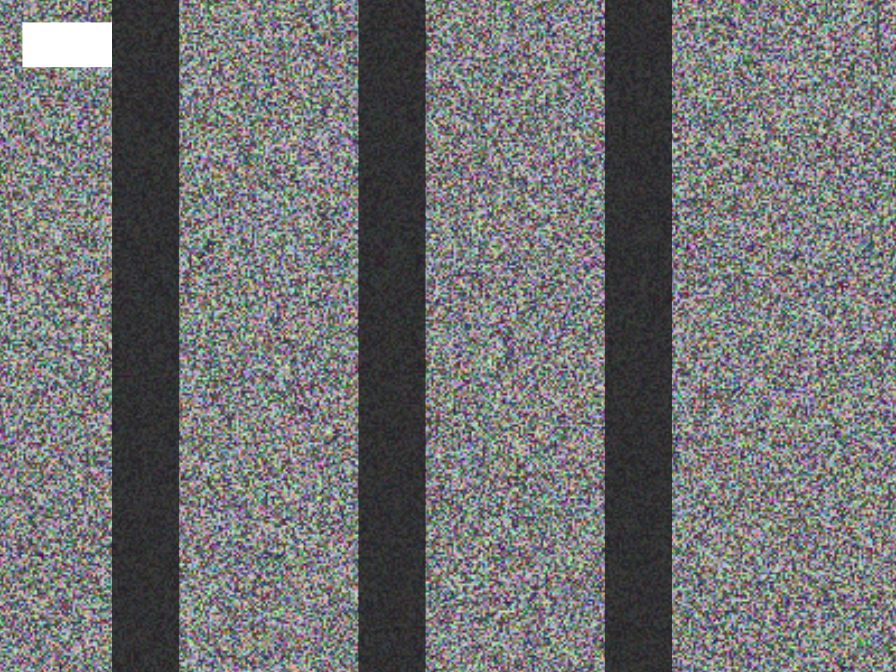
Give the GLSL for this pattern, as a WebGL 1 fragment shader.

```glsl
precision highp float;
// Three dark vertical bars and a small white block over soft coloured grain.

uniform vec2 u_resolution;

// Lengths are fractions of the canvas width.
#define BAR_COUNT 3.0
#define BAR_START 0.125
#define BAR_PERIOD 0.275
#define BAR_WIDTH 0.075
#define BAR_COLOR vec3(0.19, 0.19, 0.195)
#define BAR_GRAIN 0.18
#define FIELD_COLOR vec3(0.508, 0.512, 0.512)
#define LUMA_GRAIN 0.6
#define CHROMA_GRAIN 0.5
#define GRAIN_CELLS 400.0
#define BLOCK_CENTER vec2(0.075, 0.05)
#define BLOCK_HALF vec2(0.05, 0.025)

// Three independent random values per cell.
vec3 hash3(vec2 cell) {
    vec3 q = fract(cell.xyx * vec3(0.1031, 0.1030, 0.0973));
    q += dot(q, q.yxz + 33.33);
    return fract((q.xxy + q.yzz) * q.zyx);
}

// Grain of one cell: shared brightness plus a weaker colour shift, around zero.
vec3 cellGrain(vec2 cell) {
    float luma = hash3(cell + 617.0).x - 0.5;
    vec3 tint = hash3(cell);
    vec3 chroma = tint - dot(tint, vec3(1.0 / 3.0));
    return LUMA_GRAIN * luma + CHROMA_GRAIN * chroma;
}

// Grain blended linearly between neighbouring cells.
vec3 softGrain(vec2 p) {
    vec2 cell = floor(p);
    vec2 f = p - cell;
    vec3 low = mix(cellGrain(cell), cellGrain(cell + vec2(1.0, 0.0)), f.x);
    vec3 high = mix(cellGrain(cell + vec2(0.0, 1.0)), cellGrain(cell + 1.0), f.x);
    return mix(low, high, f.y);
}

// Signed distance to the nearest bar of the row.
float barDistance(float x) {
    float gap = BAR_PERIOD - BAR_WIDTH;
    float index = floor((x - BAR_START + 0.5 * gap) / BAR_PERIOD);
    index = clamp(index, 0.0, BAR_COUNT - 1.0);
    float center = BAR_START + index * BAR_PERIOD + 0.5 * BAR_WIDTH;
    return abs(x - center) - 0.5 * BAR_WIDTH;
}

float boxDistance(vec2 p, vec2 halfSize) {
    vec2 d = abs(p) - halfSize;
    return length(max(d, 0.0)) + min(max(d.x, d.y), 0.0);
}

// Coverage of a shape over one pixel.
float coverage(float dist, float pixel) {
    return clamp(0.5 - dist / pixel, 0.0, 1.0);
}

void main() {
    float pixel = 1.0 / u_resolution.x;
    vec2 p = gl_FragCoord.xy * pixel;
    vec2 fromTop = vec2(p.x, u_resolution.y * pixel - p.y);

    // Coloured grain, strong on the field and faint on the bars
    vec3 grain = softGrain(p * GRAIN_CELLS);
    vec3 field = FIELD_COLOR + grain;
    vec3 bar = BAR_COLOR + BAR_GRAIN * grain;
    vec3 color = mix(field, bar, coverage(barDistance(p.x), pixel));

    // Plain white block beside the first bar
    float block = boxDistance(fromTop - BLOCK_CENTER, BLOCK_HALF);
    color = mix(color, vec3(1.0), coverage(block, pixel));

    gl_FragColor = vec4(clamp(color, 0.0, 1.0), 1.0);
}
```
